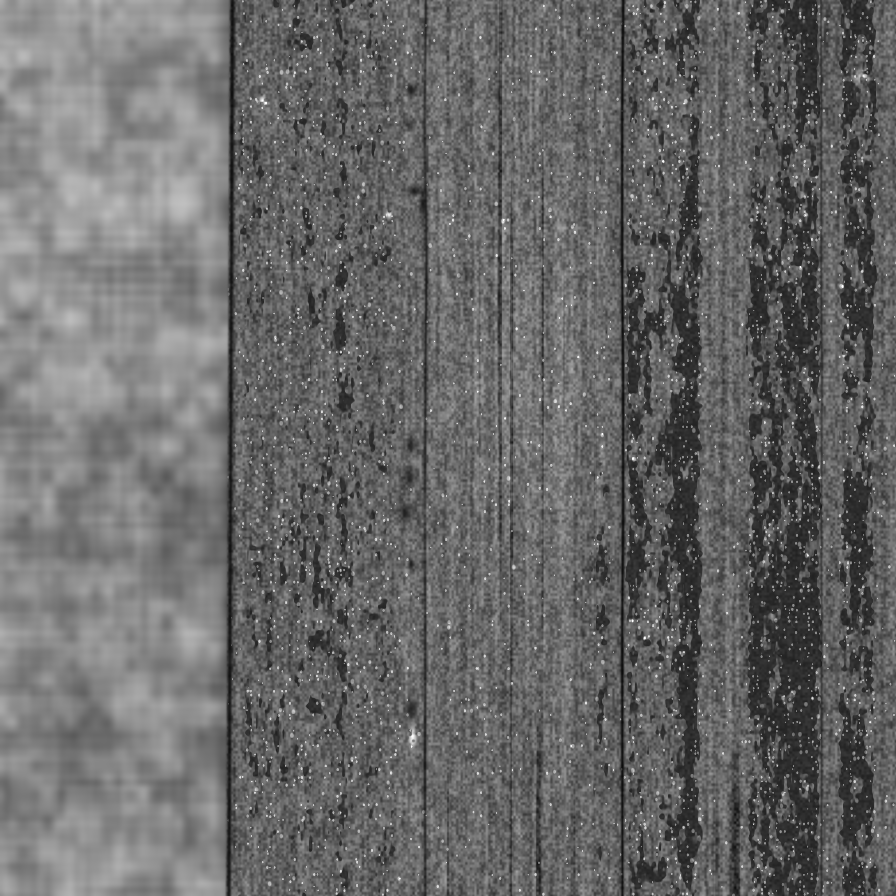
Give the GLSL for this texture, as a Shadertoy shader.

```glsl
// Draws a blurred pale cloth strip beside dark, pitted, vertically grooved planks in grey.

float hash(vec2 p) {
    vec3 q = fract(vec3(p.xyx) * 0.1031);
    q += dot(q, q.yzx + 33.33);
    return fract((q.x + q.y) * q.z);
}

float noise(vec2 p) {
    vec2 cell = floor(p), f = fract(p);
    f = f * f * (3.0 - 2.0 * f);
    float low = mix(hash(cell), hash(cell + vec2(1, 0)), f.x);
    float high = mix(hash(cell + vec2(0, 1)), hash(cell + vec2(1, 1)), f.x);
    return mix(low, high, f.y);
}

// Soft interval: 1 between a and b, fading over s on each side
float band(float x, float a, float b, float s) {
    return smoothstep(a - s, a + s, x) * (1.0 - smoothstep(b - s, b + s, x));
}

float bump(float x, float centre, float width) {
    float d = (x - centre) / width;
    return exp(-d * d);
}

float blob(vec2 p, vec2 centre, vec2 size) {
    vec2 d = (p - centre) / size;
    return exp(-dot(d, d));
}

// One bright fleck per cell, present with the given chance
float flecks(vec2 p, float count, float chance) {
    vec2 cell = floor(p * count), f = fract(p * count);
    vec2 centre = 0.3 + 0.4 * vec2(hash(cell + 17.0), hash(cell + 41.0));
    float present = step(1.0 - chance, hash(cell + 73.0));
    float radius = 0.2 + 0.25 * hash(cell + 91.0);
    return present * (1.0 - smoothstep(radius * 0.4, radius, length((f - centre) * vec2(1.0, 0.75))));
}

// Out-of-focus cloth: broad shading, clouds and a faint weave
float cloth(vec2 p) {
    float shade = 0.545 + 0.05 * smoothstep(0.45, 0.8, p.y);
    shade -= 0.075 * bump(p.y, 0.47, 0.1) * smoothstep(-0.05, 0.15, p.x);
    shade -= 0.05 * bump(p.y, 0.16, 0.08);
    shade += 0.2 * (noise(p * vec2(38, 34) + 5.0) - 0.5);
    shade += 0.12 * (noise(p * vec2(75, 62) + 19.0) - 0.5);
    shade += 0.08 * (noise(p * vec2(11, 10) + 31.0) - 0.5);
    shade += 0.05 * (noise(p * vec2(130, 9)) - 0.5);
    shade += 0.05 * (noise(p * vec2(7, 150)) - 0.5);
    return shade - 0.09 * smoothstep(0.235, 0.256, p.x);
}

// Share of the plank surface that is pitted black
float pitCover(vec2 p) {
    float left = band(p.x, 0.268, 0.44, 0.012) * (0.23 + 0.13 * bump(p.y, 0.33, 0.14));
    left += 0.25 * bump(p.x, 0.381, 0.006) + 0.1 * bump(p.x, 0.335, 0.02);
    float seam = 0.5 * bump(p.x, 0.671, 0.009) * (0.45 + 0.55 * bump(p.y, 0.32, 0.14));
    float first = band(p.x, 0.7, 0.782, 0.005);
    first *= 0.4 + 0.36 * bump(p.x, 0.771, 0.016) + 0.22 * bump(p.x, 0.708, 0.01) * bump(p.y, 0.5, 0.32);
    first *= 0.82 + 0.3 * bump(p.y, 0.45, 0.3);
    float second = band(p.x, 0.835, 0.915, 0.006);
    second *= 0.54 + 0.2 * smoothstep(0.85, 0.9, p.x) + 0.14 * bump(p.y, 0.28, 0.18);
    second *= 1.0 - 0.25 * bump(p.y, 0.84, 0.06);
    float third = band(p.x, 0.938, 0.977, 0.006) * (0.68 - 0.25 * bump(p.y, 0.56, 0.06));
    return left + seam + first + second + third;
}

// Grey wood with grain, grooves, pits and flecks
float planks(vec2 p) {
    float grooved = band(p.x, 0.48, 0.66, 0.02) + band(p.x, 0.785, 0.832, 0.005);
    float shade = 0.385 + 0.045 * bump(p.y, 0.57, 0.16) * bump(p.x, 0.58, 0.1);
    shade += 0.02 * grooved;
    shade += 0.22 * (noise(p * vec2(390, 330)) - 0.5);
    shade += 0.12 * (noise(p * vec2(210, 110) + 57.0) - 0.5);
    shade += (0.08 + 0.06 * grooved) * (noise(p * vec2(260, 3) + 9.0) - 0.5);
    shade += 0.07 * (noise(p * vec2(340, 22) + 83.0) - 0.5);
    shade -= 0.16 * grooved * smoothstep(0.76, 0.92, noise(p * vec2(170, 1.6) + 13.0));

    float cover = pitCover(p);
    float field = 0.45 * noise(p * vec2(130, 42) + 3.0) + 0.35 * noise(p * vec2(300, 170) + 29.0);
    field += 0.2 * noise(p * vec2(45, 14) + 61.0);
    float level = mix(0.14, 0.78, clamp(cover, 0.0, 1.0));
    float pit = (1.0 - smoothstep(level - 0.07, level + 0.05, field)) * smoothstep(0.02, 0.15, cover);
    shade = mix(shade, 0.11 + 0.09 * noise(p * 350.0 + 7.0), 0.9 * pit);

    float chance = 0.025 + 0.2 * clamp(cover, 0.0, 0.8);
    shade += 0.38 * flecks(p, 230.0, chance) + 0.3 * flecks(p + 0.37, 150.0, chance * 0.35);
    return shade;
}

// Long crack wandering slightly around x
float crack(vec2 p, float x, float width) {
    return bump(p.x, x + 0.002 * (noise(vec2(x * 90.0, p.y * 7.0)) - 0.5), width);
}

// Smudges along the second plank: x, y, half width, half height
float stains(vec2 p) {
    vec4 spots[9] = vec4[9](
        vec4(0.459, 0.900, 0.008, 0.006), vec4(0.457, 0.862, 0.006, 0.007),
        vec4(0.462, 0.787, 0.010, 0.005), vec4(0.472, 0.770, 0.004, 0.014),
        vec4(0.459, 0.503, 0.007, 0.011), vec4(0.456, 0.468, 0.008, 0.012),
        vec4(0.453, 0.428, 0.010, 0.011), vec4(0.459, 0.369, 0.004, 0.008),
        vec4(0.459, 0.209, 0.007, 0.011));
    float total = 0.0;
    for (int i = 0; i < 9; i++) total += blob(p, spots[i].xy, spots[i].zw);
    return min(total, 1.0) * (0.65 + 0.35 * noise(p * vec2(190, 110)));
}

void mainImage(out vec4 fragColor, in vec2 fragCoord) {
    vec2 p = fragCoord / iResolution.xy;
    float edge = 0.2525 + 0.004 * p.y;
    float wood = planks(p);
    wood *= 1.0 - 0.75 * stains(p);
    wood *= 1.0 - 0.65 * crack(p, 0.475, 0.0017) * (0.5 + 0.5 * noise(vec2(4.0, p.y * 12.0)));
    wood *= 1.0 - 0.8 * crack(p, 0.695, 0.0018);
    wood *= 1.0 - 0.4 * crack(p, 0.917, 0.0015);
    wood += 0.08 * bump(p.x, 0.455, 0.012) * noise(p * vec2(240, 12));

    // Pale chips
    float chips = blob(p, vec2(0.460, 0.177), vec2(0.004, 0.010)) + blob(p, vec2(0.965, 0.915), vec2(0.007, 0.007));
    chips += blob(p, vec2(0.293, 0.886), vec2(0.004, 0.006)) + blob(p, vec2(0.434, 0.761), vec2(0.003, 0.005));
    wood += 0.6 * chips * smoothstep(0.25, 0.65, noise(p * 260.0 + 47.0));

    float shade = mix(cloth(p), wood, smoothstep(edge - 0.002, edge + 0.002, p.x));
    shade *= 1.0 - 0.75 * bump(p.x, edge + 0.003, 0.0028);
    fragColor = vec4(vec3(clamp(shade, 0.0, 1.0)), 1.0);
}
```
